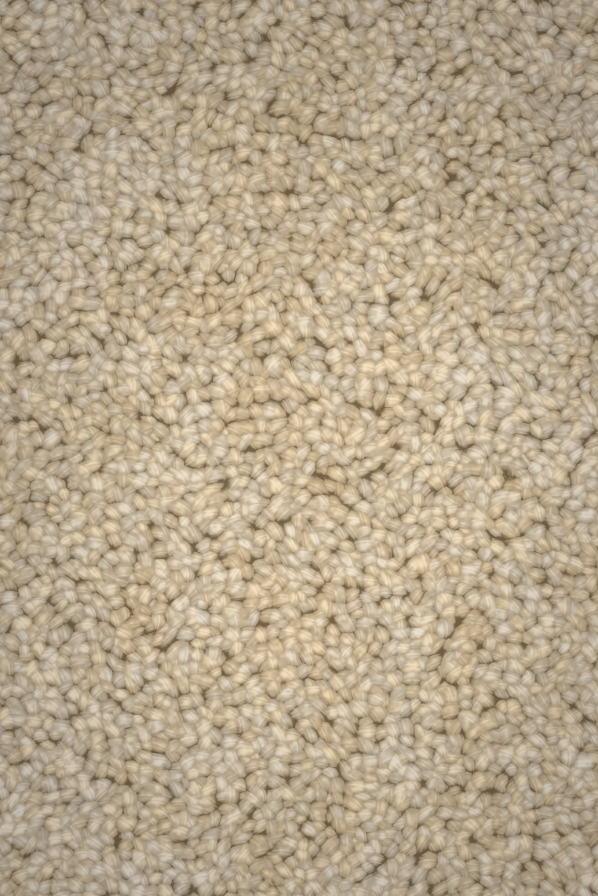
This texture is drawn by a Shadertoy shader. Its source:

```glsl
// Cream loop-pile carpet: jittered, slanted yarn tufts packed on a warped grid.
// Two layers of rounded, stranded ellipses are blended by height, so that the
// lower layer fills the gaps; tone runs from crease to crest in uneven light.

const float TUFTS_ACROSS = 40.0;             // grid cells per canvas width
const vec2  TUFT_RADII = vec2(0.72, 0.54);   // half length, half width in cells
const float JITTER = 0.7;
const float SLANT_RANGE = 2.5;               // spread of tuft angles, radians
const float LIFT_RANGE = 0.4;                // random height of tufts
const float LAYER_DROP = 0.38;               // depth of the lower layer
const float EDGE_HARDNESS = 9.0;
const float STRAND_FREQUENCY = 9.0;
const float STRAND_CONTRAST = 0.065;
const float GRAIN_CONTRAST = 0.2;
const float VIGNETTE = 0.2;

const vec3 CREASE = vec3(0.44, 0.375, 0.27);
const vec3 YARN   = vec3(0.72, 0.655, 0.545);
const vec3 CREST  = vec3(0.92, 0.87, 0.77);
const vec3 WARM_TINT = vec3(1.02, 0.99, 0.94);
const vec3 PALE_TINT = vec3(0.995, 1.0, 1.03);
const vec3 COOL_EDGE = vec3(0.99, 1.0, 1.03);

vec3 hash3(vec2 p) {
    vec3 q = fract(p.xyx * vec3(0.1031, 0.1030, 0.0973));
    q += dot(q, q.yxz + 33.33);
    return fract((q.xxy + q.yzz) * q.zyx);
}

float valueNoise(vec2 p) {
    vec2 cell = floor(p), f = fract(p);
    f = f * f * (3.0 - 2.0 * f);
    float low = mix(hash3(cell).x, hash3(cell + vec2(1, 0)).x, f.x);
    float high = mix(hash3(cell + vec2(0, 1)).x, hash3(cell + vec2(1, 1)).x, f.x);
    return mix(low, high, f.y);
}

// Layered sines that bend the rows of tufts
vec2 warp(vec2 p) {
    return 0.25 * sin(p.yx * vec2(0.53, 0.47) + vec2(0.4, 2.1))
         + 0.12 * sin(p.yx * vec2(1.13, 0.97) + p * 0.31);
}

// Adds one layer of tufts: weighted tone (x), warmth (y) and the weight (z)
vec3 pileLayer(vec2 p, float drop) {
    vec2 home = floor(p);
    vec3 sum = vec3(0.0);
    for (int j = -1; j <= 1; j++)
    for (int i = -1; i <= 1; i++) {
        vec2 cell = home + vec2(i, j);
        vec3 place = hash3(cell + 17.0);
        vec3 look = hash3(cell + 91.0);
        vec2 offset = p - cell - 0.5 - JITTER * (place.xy - 0.5);

        // Turn into the frame of the tuft
        float angle = SLANT_RANGE * (place.z - 0.5);
        float c = cos(angle), s = sin(angle);
        vec2 local = vec2(c * offset.x + s * offset.y, c * offset.y - s * offset.x);
        local /= TUFT_RADII * mix(0.82, 1.12, look.z);
        float dome = 1.0 - dot(local, local);

        // Strands run lengthwise, twist a little and vary in width
        float twist = local.y + 0.35 * local.x + 0.25 * local.x * local.x;
        float strand = sin(STRAND_FREQUENCY * twist + 6.28 * look.x
                         + 1.5 * sin(4.0 * twist + 2.0 * local.x + 6.28 * look.y));
        float tone = 0.27 + 0.53 * max(dome, -0.4) + STRAND_CONTRAST * strand
                   + 0.12 * offset.y + 0.24 * (look.y - 0.5) - 0.25 * drop;

        float weight = exp(EDGE_HARDNESS * (dome + LIFT_RANGE * look.x - drop));
        sum += weight * vec3(tone, fract(look.x * 7.0 + look.y), 1.0);
    }
    return sum;
}

void mainImage(out vec4 fragColor, in vec2 fragCoord) {
    vec2 uv = fragCoord / iResolution.x;
    vec2 centered = fragCoord / iResolution.xy - vec2(0.52, 0.47);
    vec2 p = uv * TUFTS_ACROSS;

    vec2 bent = p + warp(p);
    vec3 pile = pileLayer(bent, 0.0) + pileLayer(bent + vec2(140.5, 73.4), LAYER_DROP);
    vec2 yarn = pile.xy / max(pile.z, 1e-20);
    float grain = valueNoise(p * 4.1) - 0.5;
    float patches = valueNoise(uv * 9.0) - 0.5;
    float tone = clamp(yarn.x + GRAIN_CONTRAST * grain + 0.1 * patches, 0.0, 1.0);

    // Crease to yarn to crest
    vec3 color = mix(CREASE, YARN, smoothstep(0.0, 0.5, tone));
    color = mix(color, CREST, smoothstep(0.42, 1.0, tone));
    color *= mix(WARM_TINT, PALE_TINT, clamp(yarn.y + 0.5 * patches, 0.0, 1.0));

    // Light falls off and cools toward the rim
    float rim = smoothstep(0.12, 0.72, length(centered * vec2(0.9, 1.05)));
    color *= (1.03 - VIGNETTE * rim) * mix(vec3(1.0), COOL_EDGE, rim);

    fragColor = vec4(clamp(color, 0.0, 1.0), 1.0);
}
```
